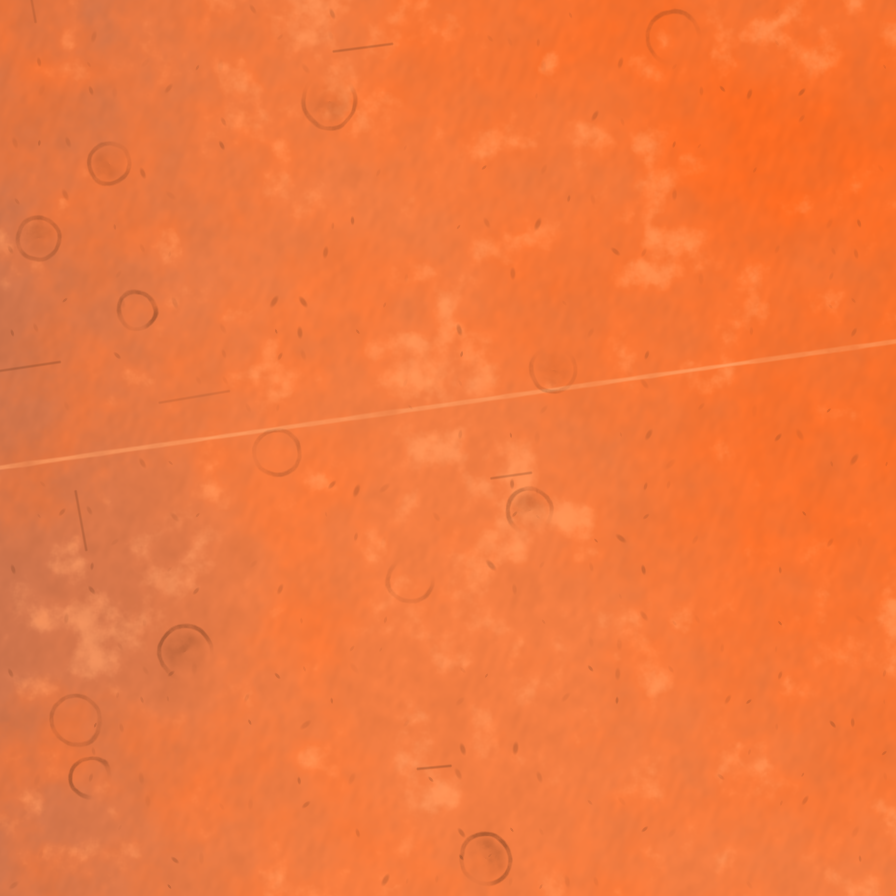
This texture is drawn by a Shadertoy shader. Its source:

```glsl
// Worn orange surface: a dull left side warming to a hot upper right corner,
// mottled with layered value noise, crossed by one pale scratch, and scattered
// with faint ring stains, smudges, thin dark scratches and small flecks.

const vec3 DULL = vec3(0.81, 0.455, 0.30);
const vec3 BODY = vec3(0.955, 0.492, 0.262);
const vec3 HOT = vec3(0.975, 0.415, 0.14);
const vec3 PALE = vec3(1.0, 0.63, 0.40);
const vec3 STAIN = vec3(0.42, 0.22, 0.12);

const int RING_COUNT = 13;
const float RING_RADIUS = 0.030;
const float RING_WIDTH = 0.0028;
const int SCRATCH_COUNT = 7;
const float FLECK_CELLS = 34.0;
const float FLECK_SHARE = 0.22;
const vec2 LINE_START = vec2(0.0, 0.478);
const vec2 LINE_END = vec2(1.0, 0.619);
const float LINE_WIDTH = 0.0038;

float hash(vec2 p) {
    vec3 q = fract(p.xyx * 0.1031);
    q += dot(q, q.yzx + 33.33);
    return fract((q.x + q.y) * q.z);
}

float noise(vec2 p) {
    vec2 cell = floor(p), f = fract(p);
    f = f * f * (3.0 - 2.0 * f);
    return mix(mix(hash(cell), hash(cell + vec2(1, 0)), f.x),
               mix(hash(cell + vec2(0, 1)), hash(cell + vec2(1, 1)), f.x), f.y);
}

mat2 rotation(float angle) {
    float c = cos(angle), s = sin(angle);
    return mat2(c, s, -s, c);
}

// Layered noise centred on zero.
float clouds(vec2 p) {
    float sum = 0.0, amplitude = 0.5;
    for (int i = 0; i < 5; i++) {
        sum += amplitude * (noise(p) - 0.5);
        p = rotation(0.6) * p * 2.03 + 17.0;
        amplitude *= 0.52;
    }
    return sum;
}

float segmentDistance(vec2 p, vec2 a, vec2 b) {
    vec2 pa = p - a, ba = b - a;
    return length(pa - ba * clamp(dot(pa, ba) / dot(ba, ba), 0.0, 1.0));
}

// Ring stains: broken outlines, some with a smudged inside, denser to the left.
float ringStains(vec2 uv) {
    float sum = 0.0;
    vec2 wobble = 0.006 * vec2(clouds(uv * 30.0), clouds(uv * 30.0 + 50.0));
    float wear = smoothstep(-0.25, 0.2, clouds(uv * 45.0 + 9.0));
    for (int i = 0; i < RING_COUNT; i++) {
        float id = float(i);
        float along = hash(vec2(id, 3.0));
        vec2 centre = vec2(0.04 + 0.92 * along * along,
                           (id + 0.2 + 0.6 * hash(vec2(id, 7.0))) / float(RING_COUNT));
        vec2 d = uv - centre + wobble;
        float r = length(d);
        float radius = RING_RADIUS * mix(0.7, 1.08, hash(vec2(id, 11.0)));
        float turn = 6.2832 * hash(vec2(id, 13.0));
        float facing = dot(d, vec2(cos(turn), sin(turn))) / max(r, 1e-4);
        float arc = smoothstep(-0.5, 0.8, facing + 1.3 * hash(vec2(id, 17.0)));
        float outline = arc * (1.0 - smoothstep(0.3, 1.3, abs(r - radius) / RING_WIDTH));
        float inside = (1.0 - smoothstep(0.5, 1.0, r / radius)) * (0.4 + 0.6 * smoothstep(-0.6, 0.8, facing));
        float smudge = inside * step(0.5, hash(vec2(id, 19.0)));
        float strength = mix(0.2, 0.5, hash(vec2(id, 23.0)));
        sum += strength * (outline + 0.6 * smudge) * (0.35 + 0.65 * wear);
    }
    return sum;
}

// Thin dark scratches, mostly near level, a few upright.
float darkScratches(vec2 uv) {
    float sum = 0.0;
    for (int i = 0; i < SCRATCH_COUNT; i++) {
        float id = float(i) + 40.0;
        vec2 centre = vec2(hash(vec2(id, 2.0)), hash(vec2(id, 5.0)));
        float angle = i % 3 == 2 ? 1.75 : mix(0.05, 0.2, hash(vec2(id, 8.0)));
        vec2 reach = vec2(cos(angle), sin(angle)) * mix(0.015, 0.045, hash(vec2(id, 12.0)));
        float dist = segmentDistance(uv, centre - reach, centre + reach);
        sum += mix(0.15, 0.38, hash(vec2(id, 15.0))) * (1.0 - smoothstep(0.0, 0.0026, dist));
    }
    return sum;
}

// Small tilted flecks, at most one in each cell.
float flecks(vec2 uv) {
    vec2 p = uv * FLECK_CELLS, cell = floor(p);
    vec2 d = fract(p) - mix(vec2(0.35), vec2(0.65), vec2(hash(cell + 31.0), hash(cell + 57.0)));
    d = rotation(mix(-0.9, 0.9, hash(cell + 71.0))) * d;
    float size = mix(0.12, 0.32, hash(cell + 83.0));
    float shape = 1.0 - smoothstep(0.3, 1.0, length(d * vec2(2.2, 1.0)) / size);
    return shape * step(hash(cell + 97.0), FLECK_SHARE) * mix(0.05, 0.26, pow(hash(cell + 113.0), 2.0));
}

void mainImage(out vec4 fragColor, in vec2 fragCoord) {
    vec2 uv = fragCoord / iResolution.xy;
    float cloud = clouds(uv * 6.0 + 3.0);
    float mottle = clouds(uv * 26.0 + 21.0);
    float grain = noise(rotation(0.35) * uv * vec2(150.0, 85.0) + 200.0) - 0.5;

    // Broad colour shift and cloudy mottling
    vec3 color = mix(DULL, BODY, smoothstep(-0.1, 0.42, uv.x + 0.25 * cloud));
    float heat = 0.75 * smoothstep(0.65, 1.65, uv.x + 0.75 * uv.y);
    color = mix(color, HOT, clamp(heat + 0.9 * cloud + 0.5 * mottle, 0.0, 1.0));
    color = mix(color, PALE, 0.5 * smoothstep(0.08, 0.4, mottle - 0.5 * cloud));
    color *= 1.0 + 0.10 * mottle + 0.035 * grain;

    // Pale scratch across the whole surface
    float lineDist = segmentDistance(uv, LINE_START, LINE_END) + 0.003 * mottle;
    float line = 1.0 - smoothstep(0.2, 1.0, abs(lineDist) / LINE_WIDTH);
    color = mix(color, PALE, line * clamp(0.6 + 1.2 * mottle, 0.2, 0.85));

    // Dark marks
    float marks = ringStains(uv) + darkScratches(uv) + flecks(uv);
    color = mix(color, STAIN, clamp(marks, 0.0, 0.6));
    fragColor = vec4(color, 1.0);
}
```
